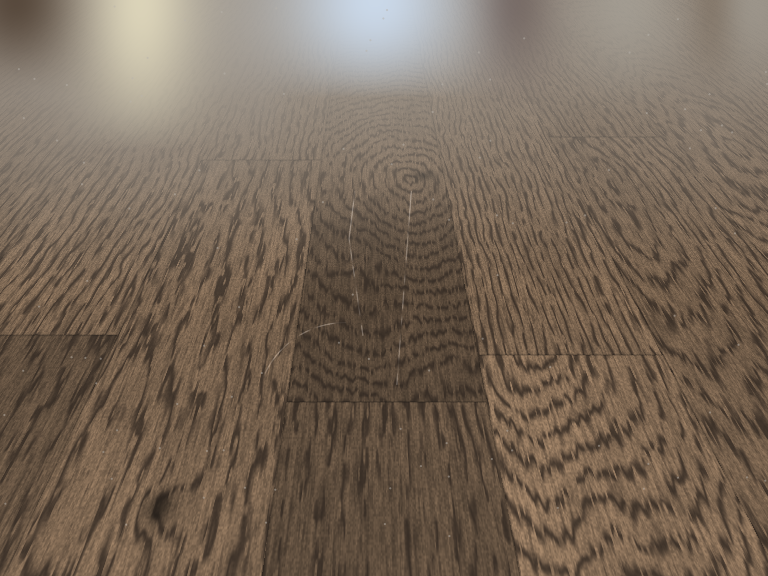
Write a WebGL 2 fragment shader that draws this texture.

```glsl
#version 300 es
precision highp float;
// A stained oak strip floor seen at a low angle, with window light on its far end.
// The canvas is projected onto the floor plane; each board has oval growth rings
// broken into pores by stretched noise, then haze, glows, scratches and dust on top.
uniform vec2 u_resolution;
out vec4 outColor;

float hash(vec2 p) {
    vec3 q = fract(p.xyx * vec3(0.1031, 0.1030, 0.0973));
    q += dot(q, q.yzx + 33.33);
    return fract((q.x + q.y) * q.z);
}

float noise(vec2 p) {
    vec2 i = floor(p), f = fract(p);
    f = f * f * (3.0 - 2.0 * f);
    return mix(mix(hash(i), hash(i + vec2(1, 0)), f.x),
               mix(hash(i + vec2(0, 1)), hash(i + vec2(1, 1)), f.x), f.y);
}

float fbm(vec2 p) {
    return 0.55 * noise(p) + 0.3 * noise(p * 2.1 + 7.3) + 0.15 * noise(p * 4.3 + 19.1);
}

float segment(vec2 p, vec2 a, vec2 b) {
    vec2 d = b - a;
    return length(p - a - d * clamp(dot(p - a, d) / dot(d, d), 0.0, 1.0));
}

// Soft column of reflected light: centre x, half width, height where it dies out
float column(vec2 p, float x, float width, float low) {
    float d = (p.x - x) / width;
    return exp(-d * d) * smoothstep(low, 1.0, p.y);
}

// Ring centre (xy) and ring spacing (zw) on the floor plane
vec4 ringShape(int strip, bool near) {
    if (strip == 0) return near ? vec4(0.02, 3.0, 0.026, 4.0) : vec4(0.10, 2.37, 0.031, 0.055);
    if (strip == 1) return near ? vec4(0.31, 1.68, 0.026, 0.055) : vec4(-0.1, 2.0, 0.018, 0.9);
    if (strip == 2) return near ? vec4(0.62, 2.35, 0.026, 0.15) : vec4(0.4, 3.0, 0.025, 1.0);
    if (strip == 3) return vec4(1.05, 2.6, 0.04, 0.12);
    if (strip == -1) return near ? vec4(-0.42, 1.75, 0.040, 0.5) : vec4(-0.7, 3.0, 0.025, 2.0);
    return near ? vec4(-0.72, 1.0, 0.05, 0.4) : vec4(-0.35, 2.0, 0.027, 0.6);
}

// Height on the canvas of the end joint in each strip
float jointHeight(int strip) {
    if (strip == 0) return 0.302;
    if (strip == 1) return 0.384;
    if (strip == 2) return 0.762;
    if (strip == -1) return 0.722;
    return strip == -2 ? 0.418 : -1.0;
}

float boardTone(int strip, bool near, float y) {
    if (strip == 0) return near ? 0.84 : mix(0.74, 1.0, smoothstep(0.58, 0.72, y));
    if (strip == 1) return near ? 1.12 : 1.06;
    if (strip == -2) return near ? 0.86 : 1.06;
    return strip == -1 ? 1.04 : 0.98;
}

void main() {
    vec2 p = gl_FragCoord.xy / u_resolution.y;
    float px = 1.0 / u_resolution.y;

    // Floor plane: x across the strips, y into the distance
    float drop = 1.347 - p.y;
    vec2 floorPos = vec2(p.x - 0.646, 1.56) / drop;
    float across = (floorPos.x + 0.142) / 0.333;
    int strip = int(floor(across));
    float joint = jointHeight(strip);
    bool near = p.y < joint;
    vec2 seed = vec2(float(strip) * 17.3, near ? 41.0 : 5.0);

    // Growth rings, bent by slow noise and one small knot
    vec4 shape = ringShape(strip, near);
    vec2 knot = (floorPos - vec2(-0.30, 1.27)) / vec2(0.022, 0.03);
    float ring = length((floorPos - shape.xy) / shape.zw);
    ring += 2.6 * (fbm(floorPos * vec2(8.0, 3.0) + seed) - 0.5);
    ring += 0.45 * (noise(floorPos * vec2(150.0, 18.0) + seed) - 0.5);
    ring += 1.6 * exp(-0.3 * dot(knot, knot));
    float line = pow(0.5 + 0.5 * cos(6.2832 * ring), 2.5);

    // Pores and fibres run along the boards
    float pores = noise(floorPos * vec2(260.0, 30.0) + seed);
    float fibre = fbm(floorPos * vec2(330.0, 14.0) + seed);
    float patches = fbm(floorPos * vec2(7.0, 2.5) + seed + 3.0);
    float ink = line * smoothstep(0.25, 0.62, pores + 0.3 * (patches - 0.2));
    ink += 0.35 * smoothstep(0.66, 0.92, pores) * (1.0 - line);

    vec3 wood = vec3(0.475, 0.385, 0.30) * boardTone(strip, near, p.y);
    wood *= 0.66 + 0.40 * fibre + 0.24 * patches;
    wood *= 0.87 + 0.26 * noise(floorPos * vec2(480.0, 230.0));
    vec3 color = mix(wood, vec3(0.17, 0.135, 0.11), 0.78 * clamp(ink, 0.0, 1.0));

    // Dark spots at the two knots
    vec2 eye = (p - vec2(0.735, 0.695)) / vec2(0.022, 0.008);
    color *= 1.0 - 0.5 * exp(-dot(eye, eye)) - 0.5 * exp(-dot(knot, knot));

    // Seams between strips and end joints
    float side = abs(fract(across + 0.5) - 0.5) * 0.333 * drop;
    float seam = 1.0 - smoothstep(0.0005, 0.0012 + px, min(side, abs(p.y - joint)));
    color *= 1.0 - 0.2 * seam;

    // Haze thickening with distance, stronger at the left
    float cloud = fbm(p * vec2(5.0, 4.0));
    float haze = 0.82 * smoothstep(0.46, 0.98, p.y);
    haze += 0.24 * exp(-pow((p.x - 0.18) / 0.38, 2.0) - pow((p.y - 0.74) / 0.2, 2.0));
    haze *= 0.85 + 0.3 * cloud;
    color = mix(color, vec3(0.585, 0.55, 0.51), clamp(haze + 0.05, 0.0, 0.92));

    // Wide spill of light around the windows
    vec2 spill = (p - vec2(0.56, 0.98)) / vec2(0.42, 0.17);
    color = mix(color, vec3(0.68, 0.66, 0.63), 0.6 * exp(-dot(spill, spill)));

    // Dim reflections between the windows
    color = mix(color, vec3(0.30, 0.24, 0.19), 0.85 * column(p, 0.03, 0.10, 0.82));
    color = mix(color, vec3(0.40, 0.34, 0.32), 0.75 * column(p, 0.89, 0.07, 0.78));
    color = mix(color, vec3(0.46, 0.40, 0.34), 0.6 * column(p, 1.24, 0.04, 0.82));

    // Bright window reflections
    color = mix(color, vec3(0.66, 0.64, 0.60), 0.7 * column(p, 1.09, 0.09, 0.78));
    color = mix(color, vec3(0.64, 0.62, 0.58), 0.6 * column(p, 1.31, 0.06, 0.80));
    float warm = column(p, 0.245, 0.068, 0.74);
    color = mix(color, vec3(0.88, 0.85, 0.74), 0.92 * sqrt(warm));
    float cool = column(p, 0.652, 0.105, 0.83);
    color = mix(color, vec3(0.80, 0.86, 0.93), 0.95 * sqrt(cool));

    // Fine scratches and one curved hair
    float scratch = min(segment(p, vec2(0.616, 0.667), vec2(0.606, 0.585)),
                        segment(p, vec2(0.606, 0.585), vec2(0.630, 0.418)));
    scratch = min(scratch, segment(p, vec2(0.714, 0.667), vec2(0.689, 0.333)));
    float hair = abs(length(p - vec2(0.60, 0.285)) - 0.155);
    hair += step(0.60, p.x) + step(p.y, 0.335);
    float marks = 1.0 - smoothstep(0.0001, 0.0004 + px, min(scratch, hair));
    color += 0.2 * marks * smoothstep(0.15, 0.7, noise(p * 70.0));

    // Scattered dust
    vec2 cell = floor(p * 38.0);
    vec2 spot = vec2(hash(cell + 3.0), hash(cell + 71.0)) * 0.7 + 0.15;
    float speck = length(fract(p * 38.0) - spot) / 38.0;
    float dust = step(0.94, hash(cell + 29.0)) * (1.0 - smoothstep(0.0006, 0.0012 + px, speck));
    color = mix(color, vec3(0.72, 0.70, 0.67), 0.5 * dust);

    outColor = vec4(color, 1.0);
}
```
